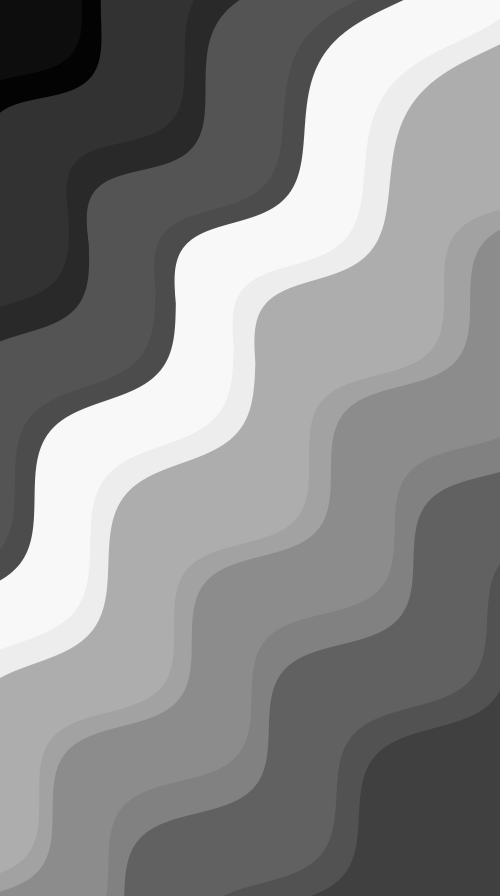
A Shadertoy shader for this background:

```glsl
// Diagonal paper-cut waves in greys, each sheet with a flat shadow band.
// Every edge is a sine wave in a rotated frame; a loop paints the sheets
// one after another from the upper left to the lower right.

const float TAU = 6.2831853;
const float CANVAS_HEIGHT = 768.0;

// Edge: distance across the diagonal, wave origin along it, wavelength
const vec3 EDGES[14] = vec3[14](
    vec3( 54, -116, 178), vec3( 79, -122, 178),
    vec3(157, -116, 187), vec3(185, -125, 188),
    vec3(254, -123, 205), vec3(275, -122, 206),
    vec3(337, -123, 209), vec3(360, -123, 213),
    vec3(446, -163, 185), vec3(467, -160, 188),
    vec3(541, -169, 188), vec3(569, -180, 190),
    vec3(650, -184, 198), vec3(676, -187, 198));

// Grey revealed beyond each edge
const float SHADES[14] = float[14](
    0.01, 0.195, 0.16, 0.33, 0.30, 0.973, 0.93,
    0.68, 0.635, 0.55, 0.505, 0.38, 0.32, 0.25);

// Signed distance past a wavy edge; q = (along, across)
float pastEdge(vec2 q, vec3 edge) {
    float along = q.x - edge.y;
    float cycles = along / edge.z;
    // The upper sheets bunch up, then stretch, towards the top right
    if (edge.x < 400.0) cycles += 0.1 * sin(max(along, 0.0) / 90.0);
    // The lower sheets lean slightly
    float lean = 0.08 * smoothstep(330.0, 540.0, edge.x);
    float phase = TAU * cycles;
    float slope = lean - 23.0 * TAU / edge.z * cos(phase);
    float wave = edge.x + lean * along - 23.0 * sin(phase);
    return (q.y - wave) / sqrt(1.0 + slope * slope);
}

void mainImage(out vec4 fragColor, in vec2 fragCoord) {
    // Canvas units measured from the top left
    float pixel = CANVAS_HEIGHT / iResolution.y;
    vec2 p = vec2(fragCoord.x, iResolution.y - fragCoord.y) * pixel;

    // Rotate into the frame of the diagonal
    vec2 q = vec2(dot(p, vec2(0.588, -0.809)), dot(p, vec2(0.809, 0.588)));

    // Lay down the sheets with smooth edges
    float shade = 0.05;
    for (int i = 0; i < 14; i++) {
        float cover = clamp(pastEdge(q, EDGES[i]) / pixel + 0.5, 0.0, 1.0);
        shade = mix(shade, SHADES[i], cover);
    }
    fragColor = vec4(vec3(shade), 1.0);
}
```
